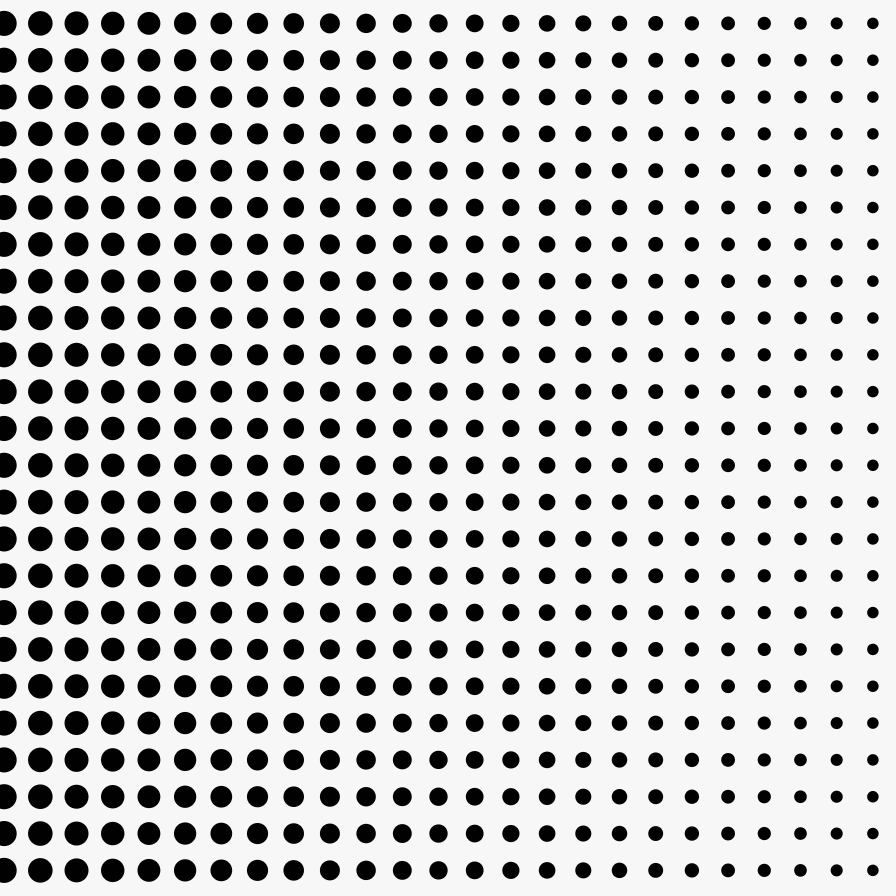
Write a WebGL 1 fragment shader that draws this pattern.

```glsl
precision highp float;
// Halftone grid of black dots on pale grey, shrinking steadily from left to right.

uniform vec2 u_resolution;

// Lengths are fractions of the canvas
const vec2 GRID_COUNT = vec2(25.0, 24.0);
const vec2 FIRST_CENTRE = vec2(0.0046, 0.0286);
const vec2 SPACING = vec2(0.0404, 0.0411);
const float RADIUS_LEFT = 0.0140;
const float RADIUS_RIGHT = 0.0064;
const vec3 PAPER = vec3(0.969);
const vec3 INK = vec3(0.005);

// Index of the nearest dot, kept inside the grid
vec2 nearestCell(vec2 p) {
  vec2 cell = floor((p - FIRST_CENTRE) / SPACING + 0.5);
  return clamp(cell, vec2(0.0), GRID_COUNT - 1.0);
}

// Signed distance to the nearest dot
float dotDistance(vec2 p) {
  vec2 cell = nearestCell(p);
  vec2 centre = FIRST_CENTRE + cell * SPACING;
  float radius = mix(RADIUS_LEFT, RADIUS_RIGHT, cell.x / (GRID_COUNT.x - 1.0));
  return length(p - centre) - radius;
}

void main() {
  vec2 p = gl_FragCoord.xy / u_resolution;
  float pixel = 1.0 / min(u_resolution.x, u_resolution.y);

  // Edge softened over about one pixel
  float ink = clamp(0.5 - dotDistance(p) / pixel, 0.0, 1.0);
  gl_FragColor = vec4(mix(PAPER, INK, ink), 1.0);
}
```
